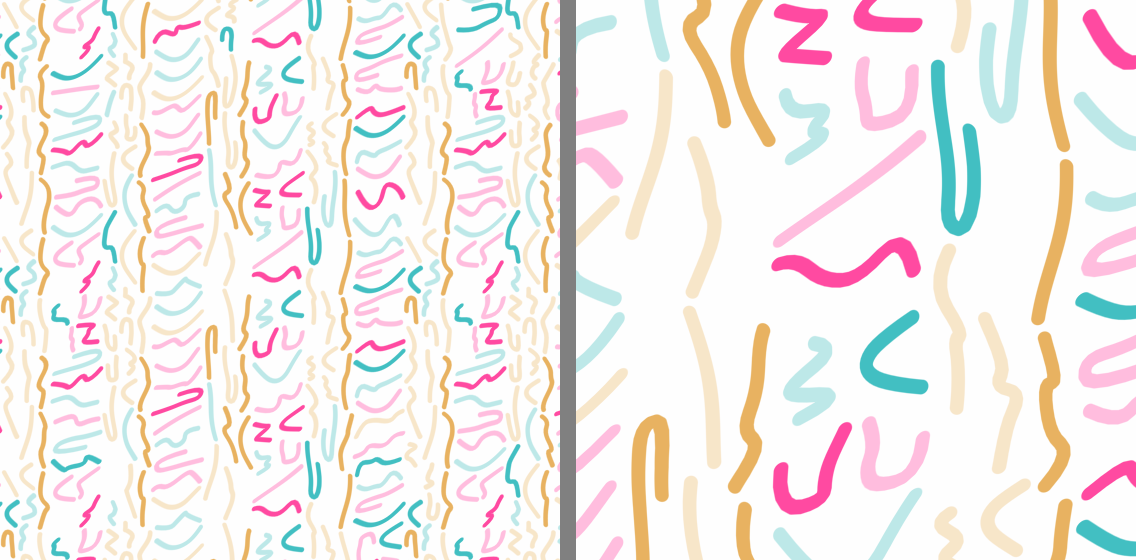
Left: the whole. Right: its middle third, enlarged.
Reproduce this pattern procedurally as a Shadertoy shader.

```glsl
const vec3 PINK = vec3(1.0, 0.29, 0.63);
const vec3 BLUSH = vec3(1.0, 0.74, 0.87);
const vec3 TEAL = vec3(0.26, 0.75, 0.76);
const vec3 MIST = vec3(0.74, 0.91, 0.91);
const vec3 CREAM = vec3(0.97, 0.90, 0.79);
const vec3 GOLD = vec3(0.91, 0.70, 0.38);

float hash(vec3 p) {
    p = fract(p * vec3(0.1031, 0.1130, 0.0973) + 0.137);
    p += dot(p, p.yzx + 33.33);
    return fract((p.x + p.y) * p.z);
}

float segmentDistance(vec2 p, vec2 a, vec2 b) {
    vec2 ab = b - a;
    return length(p - a - ab * clamp(dot(p - a, ab) / max(dot(ab, ab), 1e-9), 0.0, 1.0));
}

// Control point in a box of -1 to 1: x runs along the stroke, y across it
vec2 controlPoint(int i, vec3 seed, float style) {
    float t = float(i) / 5.0;
    float r = hash(seed + vec3(1.7, 3.1, 5.3) * float(i + 1));
    float side = hash(seed + 0.61) < 0.5 ? -1.0 : 1.0;
    if (style < 0.3) {                       // hook
        if (i == 5) return vec2(0.1 - 0.4 * r, -side);
        if (i == 4) return vec2(1.0, -side);
        return vec2(-1.0 + 0.66 * float(i), side * (0.35 + 0.65 * r));
    }
    float s = 2.0 * t - 1.0;
    if (style < 0.45) return vec2(s, 2.0 * s * s - 1.0);   // bowl
    if (style < 0.57) return vec2(s, s * 0.9);             // slant
    float kink = (i == 0 || i == 5) ? 0.0 : 0.5 * (r - 0.5);
    return vec2(s + kink, clamp(3.4 * fract(r * 7.31) - 1.7, -1.0, 1.0));
}

// Distance to a quadratic spline that stays inside its box
float strokeDistance(vec2 p, vec2 halfBox, vec3 seed) {
    if (halfBox.x < halfBox.y) {
        p = p.yx;
        halfBox = halfBox.yx;
    }
    if (hash(seed + 0.29) < 0.5) p.x = -p.x;
    float style = hash(seed + 0.83);
    if (halfBox.y < 0.009) style = 0.4 + 0.6 * style;
    vec2 previous = controlPoint(0, seed, style) * halfBox;
    float d = 1.0;
    for (int i = 1; i < 5; i++) {
        vec2 middle = controlPoint(i, seed, style) * halfBox;
        vec2 next = controlPoint(i + 1, seed, style) * halfBox;
        vec2 start = previous;
        vec2 end = i == 4 ? next : 0.5 * (middle + next);
        vec2 from = start;
        for (int k = 1; k <= 5; k++) {
            float t = float(k) / 5.0;
            vec2 to = mix(mix(start, middle, t), mix(middle, end, t), t);
            d = min(d, segmentDistance(p, from, to));
            from = to;
        }
        previous = end;
    }
    return d;
}

vec3 strokeColour(int zone, float r) {
    if (zone == 0) return r < 0.9 ? GOLD : CREAM;
    if (zone == 1) return r < 0.31 ? PINK : r < 0.61 ? BLUSH : r < 0.81 ? TEAL : r < 0.94 ? MIST : CREAM;
    return r < 0.64 ? CREAM : r < 0.84 ? MIST : r < 0.95 ? TEAL : GOLD;
}

void mainImage(out vec4 fragColor, in vec2 fragCoord) {
    vec2 p = fragCoord / iResolution.y;

    // Gentle warp with the period of the four by four cell tile
    vec2 phase = 6.28318 * p / vec2(0.72, 0.418);
    p += 0.0035 * vec2(sin(3.0 * phase.y + phase.x), sin(3.0 * phase.x - phase.y));

    // Each column holds a narrow lane, a wide stack and a pair of lanes
    vec2 cellSize = vec2(0.18, 0.1045);
    vec2 cell = (p - vec2(0.065, 0.055)) / cellSize;
    float x = fract(cell.x) * cellSize.x;
    int zone = x < 0.026 ? 0 : x < 0.118 ? 1 : 2;
    float zoneStart = zone == 0 ? 0.0 : zone == 1 ? 0.026 : 0.118;
    float zoneWidth = zone == 0 ? 0.026 : zone == 1 ? 0.092 : 0.062;
    float across = (x - zoneStart) / zoneWidth;
    if (zone == 1) cell.y -= 0.28 * (across - 0.5);
    if (zone == 2) cell.y += 0.5 + 0.37 * floor(across * 2.0);

    // Most cells repeat with the tile, a few go their own way
    vec2 id = floor(cell);
    vec2 tileId = mod(id, 4.0);
    if (hash(vec3(id + 40.0, 9.0)) < 0.15) tileId = id + 60.0;
    vec3 cellSeed = vec3(tileId * 3.7 + 5.0, float(zone) * 11.3 + 2.0);

    // Split the cell into boxes of one stroke each
    float split = hash(cellSeed);
    vec2 grid = vec2(1.0);
    if (zone == 1) grid = split < 0.55 ? vec2(1, 3) : split < 0.75 ? vec2(1, 2) : vec2(2, 2);
    if (zone == 2) grid = vec2(2.0, split < 0.6 ? 1.0 : 2.0);
    vec2 inner = vec2(across, fract(cell.y)) * grid;
    vec2 box = vec2(zoneWidth, cellSize.y) / grid;
    vec3 seed = cellSeed + vec3(floor(inner) * 17.9, 4.3);
    float d = strokeDistance((fract(inner) - 0.5) * box, 0.5 * box - 0.0062, seed);

    float edge = 0.8 / iResolution.y;
    float ink = 1.0 - smoothstep(0.0041 - edge, 0.0041 + edge, d);
    if (hash(seed + 0.47) < 0.05) ink = 0.0;
    vec3 colour = mix(vec3(0.995), strokeColour(zone, hash(seed + 0.13)), ink);
    fragColor = vec4(colour, 1.0);
}
```
